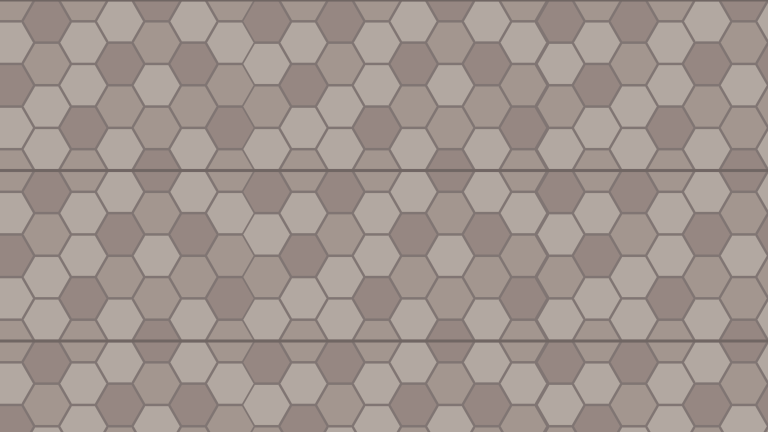
A Shadertoy shader for this pattern:

```glsl
// Flat-topped hexagon tiles in three warm greys, laid in repeating sheets with straight seams.

#define COL_STEP 0.08493    // distance between tile columns, in canvas heights
#define ROW_STEP 0.09867    // distance between tiles in a column
#define ORIGIN_X 0.0231     // centre of the first column
#define JOINT_WIDTH 0.0058
#define SEAM_WIDTH 0.0070
#define LIGHT_TILE vec3(0.70, 0.66, 0.63)
#define MID_TILE vec3(0.64, 0.59, 0.56)
#define DARK_TILE vec3(0.59, 0.53, 0.51)
#define JOINT_COLOR vec3(0.50, 0.46, 0.45)
#define SEAM_COLOR vec3(0.44, 0.40, 0.39)

const int SHEET_COLS = 8;
const int SHEET_ROWS = 4;

// One number per column; each digit is a tone, from the top row down.
const int TONES[SHEET_COLS] = int[](1020, 2100, 1002, 210, 2101, 210, 1012, 2010);

int wrap(int i, int n) {
    return ((i % n) + n) % n;
}

vec3 tileColor(ivec2 cell) {
    int digits = TONES[wrap(cell.x, SHEET_COLS)];
    for (int r = wrap(cell.y, SHEET_ROWS); r < SHEET_ROWS - 1; r++) digits /= 10;
    int tone = digits % 10;
    return tone == 0 ? LIGHT_TILE : tone == 1 ? MID_TILE : DARK_TILE;
}

// Finds the tile around p; rel is the offset from its centre, in row steps.
ivec2 findTile(vec2 p, out vec2 rel) {
    vec2 grid = vec2((p.x - ORIGIN_X) / COL_STEP, p.y / ROW_STEP);
    ivec2 best = ivec2(0);
    rel = vec2(10.0);
    for (int i = 0; i < 2; i++) {
        float col = floor(grid.x) + float(i);
        float shift = 0.5 * mod(col, 2.0);
        float row = floor(grid.y - shift + 0.5);
        vec2 offset = (grid - vec2(col, row + shift)) * vec2(0.8660254, 1.0);
        if (dot(offset, offset) < dot(rel, rel)) {
            rel = offset;
            best = ivec2(int(col), int(row));
        }
    }
    return best;
}

// Joints between neighbouring sheets alternate between narrow and wide.
float jointScale(int col, float side) {
    int place = wrap(col, SHEET_COLS);
    bool sheetEdge = (place == 6 && side > 0.1) || (place == 7 && side < -0.1);
    return !sheetEdge ? 1.0 : wrap(col, 2 * SHEET_COLS) < SHEET_COLS ? 0.7 : 1.35;
}

float jointDistance(vec2 rel, int col) {
    float nearest = 1.0;
    for (int i = 0; i < 6; i++) {
        float angle = radians(30.0 + 60.0 * float(i));
        vec2 normal = vec2(cos(angle), sin(angle));
        float toEdge = (0.5 - dot(rel, normal)) * ROW_STEP;
        nearest = min(nearest, toEdge - 0.5 * JOINT_WIDTH * jointScale(col, normal.x));
    }
    return nearest;
}

float coverage(float dist, float pixel) {
    return 1.0 - smoothstep(-0.7 * pixel, 0.7 * pixel, dist);
}

void mainImage(out vec4 fragColor, in vec2 fragCoord) {
    float pixel = 1.0 / iResolution.y;
    vec2 p = fragCoord * pixel;
    p.y = 1.0 - p.y;

    // Tiles and joints
    vec2 rel;
    ivec2 cell = findTile(p, rel);
    vec3 color = mix(tileColor(cell), JOINT_COLOR, coverage(jointDistance(rel, cell.x), pixel));

    // Horizontal seam between sheets
    float sheetHeight = ROW_STEP * float(SHEET_ROWS);
    float seam = abs(fract(p.y / sheetHeight + 0.5) - 0.5) * sheetHeight;
    color = mix(color, SEAM_COLOR, coverage(seam - 0.5 * SEAM_WIDTH, pixel));

    fragColor = vec4(color, 1.0);
}
```
